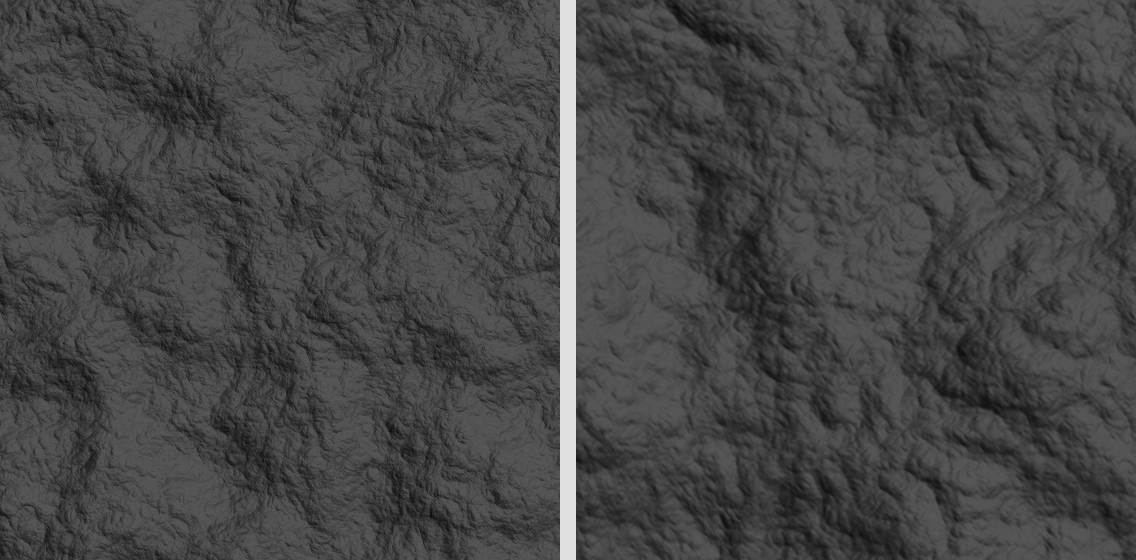
Left: the whole. Right: its middle third, enlarged.
Write a WebGL 2 fragment shader that draws this texture.

```glsl
#version 300 es
precision highp float;
// Dark, craggy rock face: a height field summed from smooth swells and
// creased octaves of gradient noise, lit by a single lamp at the upper right.
// Slopes turned from the lamp sink into rough, dark diagonal patches.

uniform vec2 u_resolution;
out vec4 fragColor;

// Unit gradient with a pseudo-random angle for each lattice cell
vec2 cellGradient(vec2 cell) {
    uvec2 k = uvec2(ivec2(cell) + 32768);
    uint h = k.x * 1597334677u ^ k.y * 3812015801u;
    h = (h ^ (h >> 15)) * 2246822519u;
    h = (h ^ (h >> 13)) * 3266489917u;
    h ^= h >> 16;
    float angle = float(h & 65535u) / 65536.0 * 6.28319;
    return vec2(cos(angle), sin(angle));
}

float gradientNoise(vec2 p) {
    vec2 cell = floor(p), f = p - cell;
    vec2 u = f * f * f * (f * (f * 6.0 - 15.0) + 10.0);
    vec2 e = vec2(1.0, 0.0);
    float a = dot(cellGradient(cell), f);
    float b = dot(cellGradient(cell + e.xy), f - e.xy);
    float c = dot(cellGradient(cell + e.yx), f - e.yx);
    float d = dot(cellGradient(cell + e.xx), f - e.xx);
    return mix(mix(a, b, u.x), mix(c, d, u.x), u.y);
}

// Rock relief: broad swells first, then ever finer creased folds
float rockHeight(vec2 p) {
    const mat2 turn = mat2(0.8, 0.6, -0.6, 0.8);
    vec2 q = p * 4.6 + vec2(3.7, 8.2);
    float frequency = 4.6, slope = 0.29, height = 0.0;
    for (int i = 0; i < 7; i++) {
        float n = gradientNoise(q);
        float fold = i < 2 ? n : sqrt(n * n + 0.0004);
        height += fold * slope / frequency;
        // Each octave is bent slightly by the one before it
        q = turn * q * 2.03 + vec2(n, -n) * 0.12 + 17.3;
        frequency *= 2.03;
        slope *= 0.96;
    }
    return height;
}

void main() {
    vec2 p = gl_FragCoord.xy / min(u_resolution.x, u_resolution.y);

    // Surface normal from central differences
    vec2 e = vec2(0.001, 0.0);
    vec2 grade = vec2(rockHeight(p + e.xy) - rockHeight(p - e.xy),
                      rockHeight(p + e.yx) - rockHeight(p - e.yx)) / (2.0 * e.x);
    vec3 normal = normalize(vec3(-grade, 1.0));

    // Diffuse light on neutral grey stone
    float light = max(dot(normal, normalize(vec3(0.36, 0.30, 0.88))), 0.0);
    fragColor = vec4(vec3(0.338 * light), 1.0);
}
```
